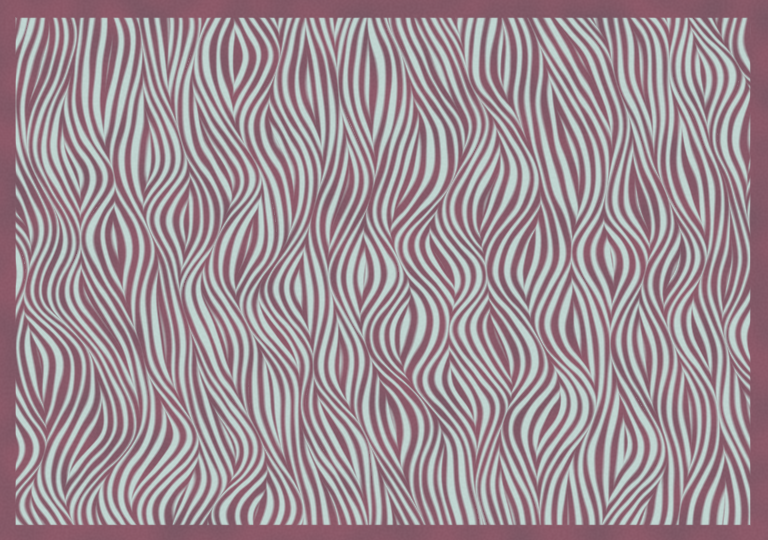
Write a WebGL 2 fragment shader that draws this pattern.

```glsl
#version 300 es
precision highp float;
// Flowing wood grain of nested pale almond strokes on plum, inside a plain frame.

uniform vec2 u_resolution;
out vec4 fragColor;

const vec3 PLUM_DEEP = vec3(0.478, 0.340, 0.392);
const vec3 PLUM = vec3(0.552, 0.350, 0.410);
const vec3 PALE = vec3(0.755, 0.838, 0.822);
const float COLUMN = 0.062;   // mean width of a grain column
const float STROKE = 0.0180;  // mean spacing of strokes
const float SOFT = 0.0030;    // edge softness

vec2 hash2(vec2 p) {
  vec3 q = fract(vec3(p.xyx) * vec3(0.1031, 0.1030, 0.0973));
  q += dot(q, q.yzx + 33.33);
  return fract((q.xx + q.yz) * q.zy);
}

float cornerSlope(vec2 cell, vec2 offset) {
  float angle = 6.2832 * hash2(cell).x;
  return dot(vec2(cos(angle), sin(angle)), offset);
}

// Gradient noise, roughly -0.7 to 0.7
float gradientNoise(vec2 p) {
  vec2 i = floor(p), f = fract(p);
  vec2 u = f * f * f * (f * (f * 6.0 - 15.0) + 10.0);
  vec2 e = vec2(1.0, 0.0);
  float low = mix(cornerSlope(i, f), cornerSlope(i + e, f - e), u.x);
  float high = mix(cornerSlope(i + e.yx, f - e.yx), cornerSlope(i + 1.0, f - 1.0), u.x);
  return mix(low, high, u.y);
}

// Wavy column edge; neighbours swing in opposite directions
float columnEdge(float index, float y) {
  float wander = 2.8 * gradientNoise(vec2(index * 0.43, y * 2.4) + 11.0);
  float jitter = 2.0 * hash2(vec2(index, 5.0)).x;
  float swing = sin(18.5 * y + 3.14159 * index + wander + jitter);
  return COLUMN * (index + 0.45 * swing);
}

// Signed depth inside a pale stroke, at a distance from a column edge.
// Each stroke swells and thins along its length.
float strokeDepth(float dist, float spacing, float wobble, float duty, vec2 seed) {
  float phase = dist / spacing + wobble;
  float swell = 0.36 * gradientNoise(vec2(floor(phase) * 3.7 + seed.x * 7.3, seed.y * 8.0) + 0.5);
  return (0.5 * (duty + swell) - abs(fract(phase) - 0.5)) * spacing * 0.95;
}

float cover(float depth, float soft) {
  return smoothstep(-soft, soft, depth);
}

// Position across the grain: a slight lean plus large and small curves
float across(vec2 p) {
  return p.x + 0.10 * p.y + 0.10 * gradientNoise(p * vec2(2.2, 3.4) + 3.0)
       + 0.020 * gradientNoise(p * vec2(5.0, 8.0) + 27.0);
}

// Pale coverage of the grain at point p
float grain(vec2 p, float soft) {
  // Local squeeze of the grain, used to keep strokes even and edges crisp
  float x = across(p), step1 = 0.001;
  vec2 slope = vec2(across(p + vec2(step1, 0.0)), across(p + vec2(0.0, step1))) - x;
  float squeeze = clamp(length(slope) / step1, 0.4, 2.0);

  // Nearest column edges on both sides
  float base = floor(x / COLUMN);
  float left = -1e3, right = 1e3, column = base;
  for (int k = -1; k <= 2; k++) {
    float index = base + float(k);
    float edge = columnEdge(index, p.y);
    if (edge <= x) {
      left = edge;
      column = index;
    } else {
      right = min(right, edge);
    }
  }

  // Strokes follow each edge and taper to points near the middle line
  float width = right - left;
  float middle = x - 0.5 * (left + right);
  float spacing = STROKE * (0.66 + 0.28 * width / COLUMN) * mix(1.0, squeeze, 0.6);
  vec2 vary = 0.84 + 0.32 * hash2(vec2(column, 19.0));
  float wobble = 0.2 * gradientNoise(p * vec2(30.0, 9.0));
  float taper = 0.16 * (1.0 - smoothstep(0.0, 0.010, abs(middle)));
  float duty = 0.495 - taper + 0.14 * gradientNoise(p * vec2(24.0, 9.0) + 40.0);
  float fromLeft = strokeDepth(x - left, spacing * vary.x, wobble, duty, vec2(column, p.y));
  float fromRight = strokeDepth(right - x, spacing * vary.y, wobble, duty, vec2(column + 0.5, p.y));
  float blur = soft * squeeze;
  return mix(cover(fromLeft, blur), cover(fromRight, blur), cover(middle, blur));
}

// Signed depth inside the printed panel
float panelDepth(vec2 p, float aspect) {
  vec2 low = p - vec2(0.029, 0.028);
  vec2 high = vec2(aspect - 0.033, 0.967) - p;
  return min(min(low.x, low.y), min(high.x, high.y));
}

void main() {
  vec2 p = gl_FragCoord.xy / u_resolution.y;
  float aspect = u_resolution.x / u_resolution.y;
  float soft = max(SOFT, 0.7 / u_resolution.y);

  float panel = cover(panelDepth(p, aspect), 0.6 * soft);
  float pale = grain(p, soft) * panel;

  // Uneven ink and a faint paper tooth
  float ink = 0.62 - 0.1 * p.y + 1.1 * gradientNoise(p * 14.0 + 70.0);
  vec3 plum = mix(PLUM_DEEP, PLUM, clamp(ink + 0.1 * (1.0 - panel), 0.0, 1.0));
  float tooth = 0.02 * gradientNoise(p * 190.0);
  fragColor = vec4(mix(plum, PALE, pale) + tooth, 1.0);
}
```
